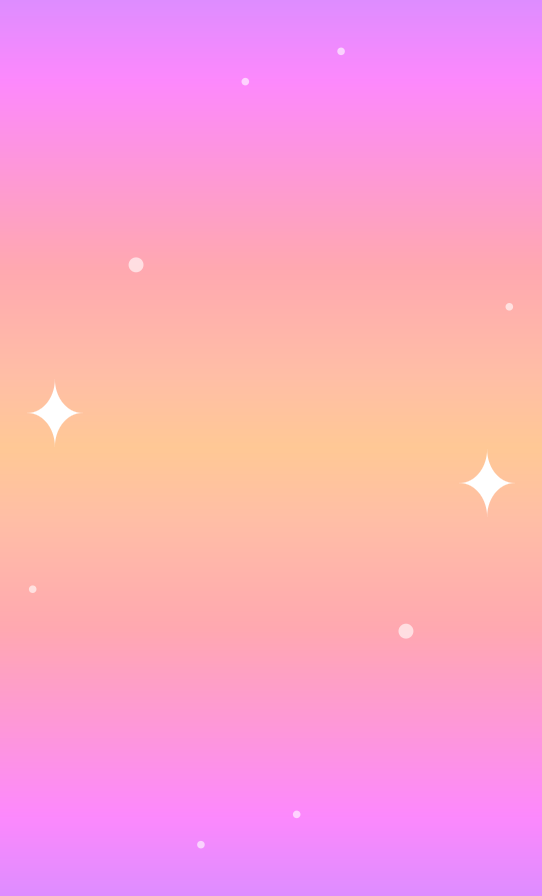
A Shadertoy shader for this background:

```glsl
// A mirrored sunset gradient, peach at mid height and violet at both ends,
// with white four-point stars and pale dots. Each shape is defined once
// and repeated by a half turn about the canvas centre.

// Gradient: distance from mid height (0 centre, 1 edge) and colour there
const int STOP_COUNT = 5;
const float STOP_AT[STOP_COUNT] = float[](0.0, 0.16, 0.40, 0.82, 1.0);
const vec3 STOP_COLOR[STOP_COUNT] = vec3[](
    vec3(1.00, 0.785, 0.585),
    vec3(1.00, 0.745, 0.650),
    vec3(1.00, 0.660, 0.690),
    vec3(0.99, 0.535, 0.990),
    vec3(0.87, 0.550, 1.000));

// Centres are fractions of the canvas from its middle; sizes are in heights
const vec2 STAR_CENTER = vec2(-0.3987, 0.0391);
const vec2 STAR_RADII = vec2(0.0307, 0.0378);
const int DOT_COUNT = 4;
const vec3 DOTS[DOT_COUNT] = vec3[](   // centre x, centre y, radius
    vec3( 0.1293, 0.4427, 0.0042),
    vec3(-0.0474, 0.4089, 0.0042),
    vec3(-0.2490, 0.2044, 0.0083),
    vec3( 0.4397, 0.1576, 0.0042));

const vec3 SHAPE_COLOR = vec3(1.0);
const float DOT_OPACITY = 0.62;

vec3 skyGradient(float fromMiddle) {
    vec3 color = STOP_COLOR[0];
    for (int i = 1; i < STOP_COUNT; i++) {
        float t = (fromMiddle - STOP_AT[i - 1]) / (STOP_AT[i] - STOP_AT[i - 1]);
        color = mix(color, STOP_COLOR[i], clamp(t, 0.0, 1.0));
    }
    return color;
}

// Four-point star: a box with an elliptical bite out of each corner
float starDistance(vec2 p, vec2 radii) {
    vec2 box = abs(p) - radii;
    vec2 fromCorner = max(-box / radii, 0.0);
    float bite = (1.0 - length(fromCorner)) * min(radii.x, radii.y);
    return max(bite, max(box.x, box.y));
}

float coverage(float dist, float pixel) {
    return clamp(0.5 - dist / pixel, 0.0, 1.0);
}

void mainImage(out vec4 fragColor, in vec2 fragCoord) {
    float pixel = 1.0 / iResolution.y;
    vec2 aspect = vec2(iResolution.x * pixel, 1.0);
    vec2 p = (fragCoord - 0.5 * iResolution.xy) * pixel;

    vec3 color = skyGradient(2.0 * abs(p.y));

    // Draw the set twice, the second time turned by half a circle
    for (int turn = 0; turn < 2; turn++) {
        vec2 q = turn == 0 ? p : -p;
        for (int i = 0; i < DOT_COUNT; i++) {
            float dist = length(q - DOTS[i].xy * aspect) - DOTS[i].z;
            color = mix(color, SHAPE_COLOR, DOT_OPACITY * coverage(dist, pixel));
        }
        float star = starDistance(q - STAR_CENTER * aspect, STAR_RADII);
        color = mix(color, SHAPE_COLOR, coverage(star, pixel));
    }

    fragColor = vec4(color, 1.0);
}
```
